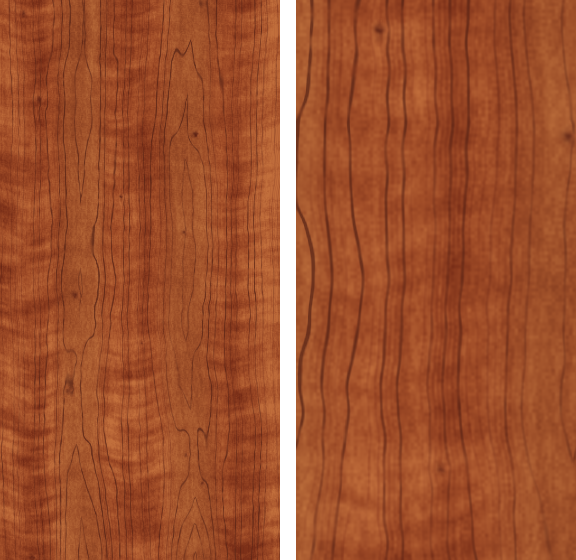
Left: the whole. Right: its middle third, enlarged.
Give the GLSL for this texture, as a Shadertoy shader.

```glsl
// Flat-sawn cherry wood: two cathedral grain columns, fine ring lines, curly figure and small knots.

float hash(vec2 p) {
    return fract(sin(dot(p, vec2(127.1, 311.7))) * 43758.5453);
}

float noise(vec2 p) {
    vec2 i = floor(p), f = fract(p);
    f = f * f * (3.0 - 2.0 * f);
    return mix(mix(hash(i), hash(i + vec2(1, 0)), f.x),
               mix(hash(i + vec2(0, 1)), hash(i + vec2(1, 1)), f.x), f.y);
}

// Bend the fibres gently sideways
vec2 warp(vec2 p) {
    p.x += 0.045 * (noise(p * vec2(3.0, 2.6) + 4.0) - 0.5);
    p.x += 0.010 * (noise(p * vec2(9.0, 8.0) + 8.0) - 0.5);
    p.x += 0.004 * (noise(p * vec2(20.0, 32.0)) - 0.5);
    return p;
}

// Growth height: steep and straight at the sides, closing into loops on each axis
float ringHeight(float d, float axis, vec2 p) {
    float swell = 3.0 * (noise(vec2(axis * 7.3 + 2.5, p.y * 3.1)) - 0.5)
                + 0.5 * (noise(vec2(axis * 5.1, p.y * 11.0)) - 0.5);
    swell *= exp(-d * d / 0.014) * (1.0 - smoothstep(0.1, 0.19, d));
    float drift = 1.1 * (noise(p * vec2(13.0, 1.9) + 60.0) - 0.5)
                * smoothstep(0.0, 0.09, abs(d - 0.195));
    return 34.0 * sqrt(d * d + 0.0009) + swell + drift + 0.25 * sin(d * 78.0) - 0.3;
}

vec3 woodColor(float t) {
    vec3 dark = vec3(0.49, 0.19, 0.095);
    vec3 middle = vec3(0.632, 0.302, 0.155);
    vec3 light = vec3(0.76, 0.435, 0.235);
    return t < 0.5 ? mix(dark, middle, t * 2.0) : mix(middle, light, t * 2.0 - 1.0);
}

void mainImage(out vec4 fragColor, in vec2 fragCoord) {
    vec2 p = fragCoord / iResolution.x;
    float pixel = 1.0 / iResolution.x;

    // Knots push the fibres aside; collect their dark rims and pale cores
    float rim = 0.0, core = 0.0;
    vec2 q = p;
    for (int i = 0; i < 11; i++) {
        float k = float(i);
        vec2 centre = vec2(0.08 + 0.84 * hash(vec2(k, 3.0)), (k + hash(vec2(k, 9.0))) * 0.18);
        float size = 0.005 + 0.005 * hash(vec2(k, 5.0));
        vec2 v = (p - centre) / size;
        v += 0.9 * vec2(noise(p * 130.0), noise(p * 130.0 + 40.0)) - 0.45;
        float r = length(v * vec2(1.0, 0.8));
        rim = max(rim, exp(-r * r) * (0.5 + 0.5 * hash(vec2(k, 7.0))));
        core = max(core, exp(-dot(v - vec2(1.3, 0.2), v - vec2(1.3, 0.2)) * 1.5));
        q.x -= 0.5 * size * v.x * exp(-r * r * 0.15);
    }
    q = warp(q);

    // Nearest cathedral axis
    float axis = step(0.485, q.x);
    float d = abs(q.x - mix(0.29, 0.68, axis));
    float h = ringHeight(d, axis, p);

    // Soft ring lines of even width, with strength varying along and between them
    float slope = max(length(vec2(dFdx(h), dFdy(h))) * iResolution.x, 12.0);
    float lineDist = abs(fract(h + 0.5) - 0.5) / slope;
    float ring = floor(h + 0.5);
    float strength = 0.12 + 0.4 * hash(vec2(ring, axis * 17.0 + 2.0))
                   + 0.6 * (noise(p * vec2(8.0, 3.0) + 30.0) - 0.5);
    strength += 0.22 * (1.0 - smoothstep(0.05, 0.1, d));
    strength = max(strength, 0.08) * (0.35 + 1.1 * noise(p * vec2(14.0, 60.0)));
    float width = 0.0022 + 0.0014 * noise(p * vec2(15.0, 28.0) + 9.0) + pixel * 0.3;
    float line = 1.0 - smoothstep(0.0, width, lineDist);
    float halo = exp(-lineDist * 150.0);

    // Broad stripes, fine fibres and pores
    float t = 0.53 + 0.38 * (noise(q * vec2(9.0, 0.8) + 11.0) - 0.5);
    t += 0.2 * (noise(q * vec2(34.0, 1.6)) - 0.5);
    t += 0.17 * (noise(q * vec2(95.0, 9.0)) - 0.5);
    t += 0.22 * (noise(p * vec2(230.0, 85.0)) - 0.5);
    t += 0.19 * (noise(p * 250.0 + 17.0) - 0.5);
    t -= 0.16 * exp(-pow((d - 0.165) / 0.045, 2.0));
    t += 0.15 * smoothstep(0.21, 0.26, d);

    // Curly figure: nearly level cross bands in patches beside the axes
    float bend = p.y + 0.018 * sin(q.x * 17.0) + 0.03 * noise(p * vec2(8.0, 5.0));
    float curl = noise(vec2(q.x * 8.0, bend * 29.0)) - 0.5;
    curl += 0.6 * (noise(vec2(q.x * 15.0 + 7.0, bend * 62.0)) - 0.5);
    curl += 0.3 * (noise(vec2(q.x * 28.0 + 3.0, bend * 110.0)) - 0.5);
    float patchMask = 0.25 + 0.9 * smoothstep(0.04, 0.14, d) * (0.3 + noise(p * vec2(5.0, 1.8) + 20.0));
    t += 0.54 * curl * patchMask;
    t += 0.2 * (noise(p * vec2(4.0, 7.0) + 50.0) - 0.5);

    vec3 col = woodColor(clamp(t, 0.0, 1.0));
    col += vec3(-0.006, 0.016, 0.009) * (1.0 - smoothstep(0.03, 0.13, d));

    // Thin reddish pinstripes between the rings
    float pin = abs(fract(h * 3.0 + 0.5) - 0.5) / (slope * 3.0);
    col *= 1.0 - vec3(0.07, 0.13, 0.12) * (1.0 - smoothstep(0.0, 0.003, pin))
               * noise(p * vec2(30.0, 12.0)) * smoothstep(0.03, 0.09, d);

    // Dark lines and knots over the wood
    col *= 1.0 - vec3(0.04, 0.07, 0.06) * halo;
    col = mix(col, vec3(0.34, 0.14, 0.085), clamp(line * strength, 0.0, 0.7));
    col = mix(col, vec3(0.76, 0.40, 0.22), 0.45 * core);
    col = mix(col, vec3(0.30, 0.09, 0.06), 0.8 * rim);

    fragColor = vec4(col, 1.0);
}
```
